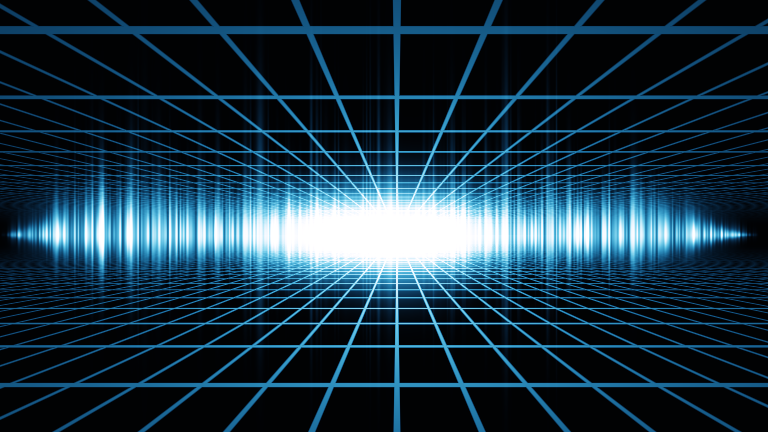
A Shadertoy shader for this background:

```glsl
float hash(vec2 p) {
    return fract(sin(dot(p, vec2(127.1, 311.7))) * 43758.5453);
}

// Coverage of unit-spaced lines; blur is the pixel size in the same units
float gridLine(float x, float blur) {
    float dist = abs(fract(x + 0.5) - 0.5);
    return 1.0 - smoothstep(0.04 - 0.7 * blur, 0.04 + 0.7 * blur, dist);
}

// Floor and ceiling planes meeting at the vanishing point
float perspectiveGrid(vec2 q, float pixel) {
    float d = max(abs(q.y), 0.002);
    float depth = q.y > 0.0 ? 0.972 / d - 0.05 : 1.0 / d + 0.12;
    float rows = gridLine(depth, pixel / (d * d));
    float rays = gridLine(q.x / (0.433 * d), pixel * (1.0 + abs(q.x) / d) / (0.433 * d));
    float glow = 0.38 + 4.2 * exp(-5.2 * length(q * vec2(0.55, 1.0)));
    glow *= q.y > 0.0 ? 1.0 : 1.25;
    float horizonFade = mix(smoothstep(0.02, 0.13, d), 1.0, exp(-q.x * q.x * 12.0));
    return max(rows, rays) * glow * horizonFade;
}

// Vertical streaks of several widths, mirrored more tightly below
float spectrum(vec2 q) {
    float y = q.y > 0.0 ? q.y : -1.45 * q.y;
    float envelope = smoothstep(-0.92, -0.7, q.x) * (1.0 - smoothstep(0.55, 0.82, q.x));
    float cluster = 0.5 + 0.5 * cos((q.x - 0.1) * 45.2);
    float tall = envelope * (0.55 + 0.65 * cluster) * (1.0 - 0.4 * smoothstep(0.33, 0.42, q.x));
    float sum = 0.0;
    for (int i = 0; i < 4; i++) {
        float layer = float(i);
        float cell = q.x * 30.0 * pow(1.6, layer) + 0.37 * layer;
        vec2 id = vec2(floor(cell), layer);
        float strength = hash(id);
        float reach = hash(id + 17.3);
        float offset = (fract(cell) - 0.5) * 4.0;
        float profile = exp(-offset * offset);
        float height = 0.012 + tall * mix(0.04, 0.19, reach * reach);
        float streak = 1.25 * strength * strength * exp(-pow(y / height, 1.4));
        float coreHeight = 0.004 + 0.07 * envelope * (0.5 + 0.7 * reach);
        float core = 1.9 * strength * exp(-pow(y / coreHeight, 2.0));
        sum += profile * (streak + core);
    }
    float ends = smoothstep(-0.92, -0.84, q.x) * (1.0 - smoothstep(0.76, 0.84, q.x));
    float haze = 0.7 * envelope * exp(-pow(y / 0.075, 2.0));
    return sum * ends + haze;
}

// Black through blue and cyan to white
vec3 electricBlue(float e) {
    vec3 absorb = vec3(0.1 + 0.03 * e * e, 0.55 + 0.055 * e, 1.0);
    return 1.0 - exp(-e * absorb);
}

void mainImage(out vec4 fragColor, in vec2 fragCoord) {
    float pixel = 1.0 / iResolution.y;
    vec2 q = (fragCoord - 0.5 * iResolution.xy) * pixel - vec2(0.03, -0.044);

    float energy = perspectiveGrid(q, pixel) + spectrum(q);

    // White heart of the burst
    energy += 4.0 * exp(-pow(abs(q.x + 0.04) / 0.24, 4.0) - pow(q.y / 0.075, 2.0));
    energy += 1.5 * exp(-dot(q, q) * 90.0);

    fragColor = vec4(electricBlue(energy) + vec3(0.004, 0.006, 0.012), 1.0);
}
```
